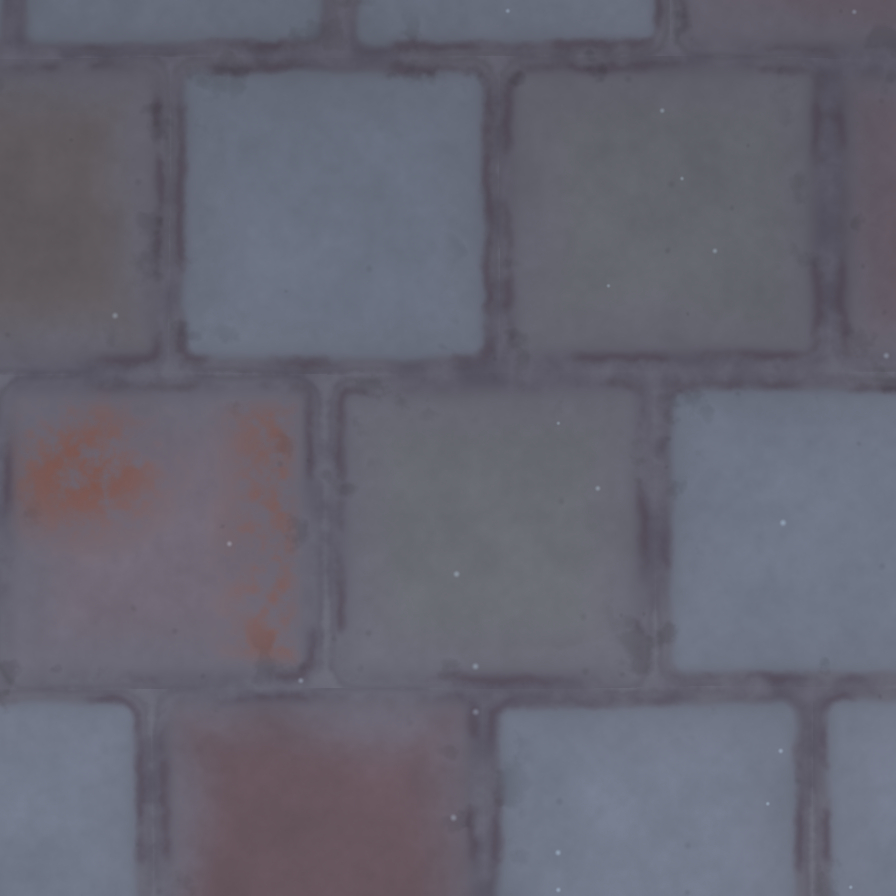
Give the GLSL for this texture, as a Shadertoy shader.

```glsl
// Worn square pavers in staggered rows, about 2.7 across and 2.8 down.
// Each paver is a rounded box with a blurred noisy edge and its own glaze;
// mortar, broken crevices, rust, pits and specks are layered on with noise.

float hash(vec2 p) {
    vec3 q = fract(p.xyx * vec3(0.1031, 0.1030, 0.0973));
    q += dot(q, q.yzx + 33.33);
    return fract((q.x + q.y) * q.z);
}

float noise(vec2 p) {
    vec2 i = floor(p), f = fract(p);
    f = f * f * (3.0 - 2.0 * f);
    return mix(mix(hash(i), hash(i + vec2(1, 0)), f.x),
               mix(hash(i + vec2(0, 1)), hash(i + vec2(1, 1)), f.x), f.y);
}

float fbm(vec2 p) {
    float sum = 0.0, amp = 0.5;
    for (int i = 0; i < 5; i++) {
        sum += amp * noise(p);
        p = mat2(1.6, 1.2, -1.2, 1.6) * p + 7.3;
        amp *= 0.5;
    }
    return sum;
}

float roundedBox(vec2 p, vec2 halfSize, float radius) {
    vec2 q = abs(p) - halfSize + radius;
    return length(max(q, 0.0)) + min(max(q.x, q.y), 0.0) - radius;
}

// Soft round dots, present in only a small share of the grid cells
float specks(vec2 uv, float cells, float share) {
    vec2 g = uv * cells, id = floor(g);
    vec2 centre = 0.3 + 0.4 * vec2(hash(id + 11.0), hash(id + 47.0));
    float radius = 0.15 + 0.14 * hash(id + 83.0);
    float dotMask = smoothstep(radius, 0.0, length(fract(g) - centre));
    return dotMask * step(1.0 - share, hash(id + 5.0));
}

// 0 slate blue, 1 olive grey, 2 brick red, 3 mauve with rust, 4 brown, 5 dusk mauve
const int glazeKind[16] = int[16](0, 2, 0, 0,
                                 0, 3, 1, 0,
                                 4, 0, 1, 5,
                                 0, 0, 0, 5);

vec3 glazeColour(int kind) {
    if (kind == 1) return vec3(0.405, 0.412, 0.442);
    if (kind == 2) return vec3(0.385, 0.322, 0.352);
    if (kind == 3) return vec3(0.422, 0.395, 0.440);
    if (kind == 4) return vec3(0.392, 0.370, 0.385);
    if (kind == 5) return vec3(0.405, 0.368, 0.410);
    return vec3(0.428, 0.455, 0.516);
}

void mainImage(out vec4 fragColor, in vec2 fragCoord) {
    vec2 uv = fragCoord / iResolution.xy;
    float coarse = fbm(uv * 7.0);
    float medium = fbm(uv * 24.0 + 19.0);
    float fine = fbm(uv * 85.0 + 41.0);

    // Staggered grid with a slight sideways drift per row
    vec2 pitch = vec2(0.368, 0.352);
    vec2 bent = uv + 0.006 * (vec2(noise(uv * 5.0), noise(uv * 5.0 + 31.0)) - 0.5);
    float row = floor((bent.y - 0.232) / pitch.y);
    float shift = 0.185 * mod(row, 2.0) + 0.009 * row - 0.005;
    vec2 grid = (bent - vec2(shift, 0.232)) / pitch;
    vec2 id = floor(grid);
    vec2 jitter = vec2(hash(id + 3.0), hash(id + 29.0)) - 0.5;
    vec2 local = (grid - id - 0.5) * pitch - 0.006 * jitter;
    float d = roundedBox(local, vec2(0.167, 0.160) + 0.004 * jitter.yx, 0.016);
    d += 0.012 * (medium - 0.48) + 0.006 * (fine - 0.48);

    // Mortar
    vec3 mortar = mix(vec3(0.350, 0.338, 0.392), vec3(0.412, 0.410, 0.460),
                      smoothstep(0.25, 0.65, 0.5 * (coarse + medium)));

    // Glaze, fading to a greyer rim on the coloured pavers
    ivec2 cell = (ivec2(id) + 1) & 3;
    int kind = glazeKind[cell.y * 4 + cell.x];
    vec3 glaze = glazeColour(kind);
    float rim = smoothstep(-0.08, 0.0, d + 0.07 * (coarse - 0.48));
    glaze = mix(glaze, vec3(0.395, 0.393, 0.445), rim * (kind == 0 ? 0.25 : 0.75));
    glaze *= 1.0 + 0.11 * (coarse - 0.48) + 0.08 * (medium - 0.48);

    // Mottled rust gathers at the upper left and along the right side
    if (kind == 3) {
        float upperLeft = 1.0 - smoothstep(0.01, 0.13, length((local - vec2(-0.085, 0.07)) * vec2(0.9, 1.1)));
        float rightSide = 0.7 * smoothstep(0.04, 0.13, local.x) * smoothstep(0.0, -0.03, d);
        float rust = max(upperLeft, rightSide);
        rust *= smoothstep(0.32, 0.68, 0.6 * medium + 0.4 * fine + 0.12 * upperLeft);
        glaze = mix(glaze, vec3(0.470, 0.325, 0.300), rust);
    }

    // Blurred edge: slate pavers stay crisp, the others melt into the mortar
    float blur = kind == 0 ? 0.007 : 0.014;
    vec3 colour = mix(mortar, glaze, smoothstep(blur, -blur, d));

    // Sparse dark stretches of crevice, a thin seam in the mortar, soft shadow
    float broken = smoothstep(0.40, 0.66, fbm(uv * 15.0 + 63.0));
    float crevice = exp(-pow((d - 0.003) / 0.0065, 2.0));
    colour = mix(colour, vec3(0.325, 0.290, 0.340), 0.62 * crevice * broken);
    float seam = exp(-pow((d - 0.014) / 0.004, 2.0));
    colour *= 1.0 - 0.07 * seam * smoothstep(0.4, 0.6, coarse);
    colour *= 1.0 - 0.05 * exp(-pow((d - 0.004) / 0.014, 2.0));

    // Scuffs and pits, pale specks, grain, and brightening toward the bottom
    float scuff = smoothstep(0.62, 0.76, medium) * smoothstep(-0.06, 0.0, d);
    colour *= 1.0 - 0.09 * scuff;
    colour *= 1.0 - 0.07 * specks(uv + 0.008 * medium, 42.0, 0.03);
    colour += vec3(0.12, 0.15, 0.16) * specks(uv, 52.0, 0.008);
    colour *= 1.0 + 0.06 * (fine - 0.48);
    colour *= 1.045 - 0.11 * smoothstep(0.1, 1.0, uv.y);
    fragColor = vec4(colour, 1.0);
}
```
